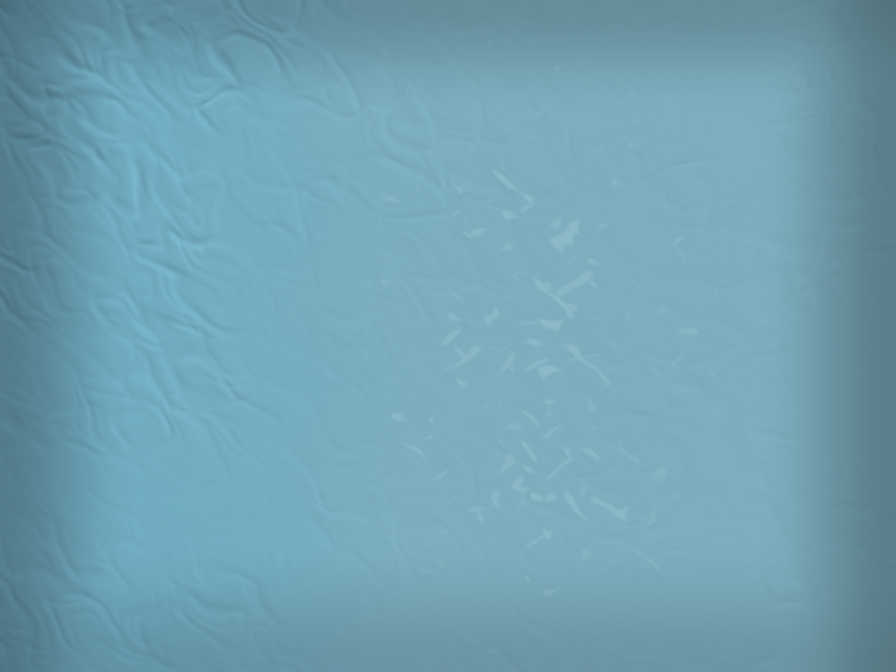
A Shadertoy shader for this texture:

```glsl
// Soft blue leather sheet: a hazy blue base darkened towards its frame,
// shallow creases embossed from ridged gradient noise, strongest at the left,
// and small pale glints scattered in a patch right of the centre.
#define BLUE_LEFT vec3(0.445, 0.672, 0.757)
#define BLUE_RIGHT vec3(0.488, 0.682, 0.745)
#define GLINT_COLOUR vec3(0.60, 0.76, 0.82)
#define SIDE_SHADE 0.27
#define TOP_SHADE 0.19
#define BOTTOM_SHADE 0.14
#define CREASE_SCALE 15.0
#define CREASE_DEPTH 0.055
#define GLINT_SCALE 52.0
#define GLINT_STRENGTH 0.55

vec2 hashGradient(vec2 cell) {
    vec3 h = fract(vec3(cell.xyx) * vec3(0.1031, 0.1030, 0.0973));
    h += dot(h, h.yzx + 33.33);
    float angle = 6.2832 * fract((h.x + h.y) * h.z);
    return vec2(cos(angle), sin(angle));
}

float noise(vec2 p) {
    vec2 i = floor(p), f = fract(p);
    vec2 u = f * f * f * (f * (f * 6.0 - 15.0) + 10.0);
    float a = dot(hashGradient(i), f);
    float b = dot(hashGradient(i + vec2(1, 0)), f - vec2(1, 0));
    float c = dot(hashGradient(i + vec2(0, 1)), f - vec2(0, 1));
    float d = dot(hashGradient(i + vec2(1, 1)), f - vec2(1, 1));
    return mix(mix(a, b, u.x), mix(c, d, u.x), u.y);
}

vec2 rotate(vec2 p, float angle) {
    float c = cos(angle), s = sin(angle);
    return vec2(c * p.x + s * p.y, c * p.y - s * p.x);
}

// Height of the hide: thin valleys along the zero lines of warped noise
float hideHeight(vec2 p, float angle) {
    vec2 q = rotate(p, angle) * vec2(0.6, 1.0) * CREASE_SCALE + 40.0;
    q += 0.55 * vec2(noise(q * 1.3 + 7.0), noise(q * 1.3 + 31.0));
    float broad = smoothstep(0.0, 0.20, abs(noise(q)));
    float fine = smoothstep(0.0, 0.28, abs(noise(q * 2.1 + 17.0)));
    return broad + 0.55 * fine + 0.5 * noise(q * 0.9 + 63.0);
}

// Slope of the hide towards the light at the upper right
float emboss(vec2 p, float angle) {
    vec2 towardsLight = vec2(0.0022, 0.0030);
    return hideHeight(p - towardsLight, angle) - hideHeight(p + towardsLight, angle);
}

// Short flecks, stretched along the given angle
float glints(vec2 p, float angle, float threshold) {
    vec2 q = rotate(p, angle) * vec2(0.5, 1.0) * GLINT_SCALE + 90.0;
    q += 0.5 * noise(q * 0.7 + 11.0);
    return smoothstep(threshold, threshold + 0.24, noise(q));
}

// Soft rectangular shade, deeper at the sides than above and below
float frameShade(vec2 uv) {
    float side = smoothstep(0.155, 0.0, min(uv.x, 1.0 - uv.x));
    float top = smoothstep(0.83, 1.0, uv.y);
    float bottom = smoothstep(0.20, 0.0, uv.y);
    return 1.0 - length(vec2(SIDE_SHADE * side, TOP_SHADE * top + BOTTOM_SHADE * bottom));
}

void mainImage(out vec4 fragColor, in vec2 fragCoord) {
    vec2 uv = fragCoord / iResolution.xy;
    vec2 p = fragCoord / iResolution.y;

    // Base colour with a faint cloudy drift
    float drift = noise(p * 4.0 + 5.0);
    vec3 colour = mix(BLUE_LEFT, BLUE_RIGHT, smoothstep(0.12, 0.55, uv.x + 0.12 * drift));

    // Creases fade across the middle and peak in the upper left corner
    float rightSide = smoothstep(0.5, 0.8, uv.x);
    float relief = mix(emboss(p, -0.75), emboss(p + 3.0, 0.55), rightSide);
    float corner = exp(-9.0 * dot(uv - vec2(0.08, 0.9), uv - vec2(0.08, 0.9)));
    float depth = 0.22 + 0.55 * smoothstep(0.5, 0.1, uv.x) + 0.12 * rightSide + 0.8 * corner;
    depth *= 0.35 + 0.9 * smoothstep(-0.3, 0.35, noise(p * 6.0 + 23.0));
    colour *= 1.0 + CREASE_DEPTH * depth * clamp(relief, -1.2, 0.8);

    // Glints gather in a tall patch, densest a little below the middle
    vec2 fromPatch = (uv - vec2(0.60, 0.45)) / vec2(0.17, 0.42);
    float patchMask = exp(-dot(fromPatch, fromPatch));
    patchMask *= 0.45 + 0.75 * smoothstep(-0.25, 0.35, noise(p * 9.0 + 51.0));
    float threshold = mix(0.46, 0.17, clamp(patchMask, 0.0, 1.0));
    float fleck = max(glints(p, -0.75, threshold), 0.8 * glints(p + 5.0, 0.5, threshold));
    colour = mix(colour, GLINT_COLOUR, GLINT_STRENGTH * fleck * smoothstep(0.02, 0.5, patchMask));

    fragColor = vec4(colour * frameShade(uv), 1.0);
}
```
